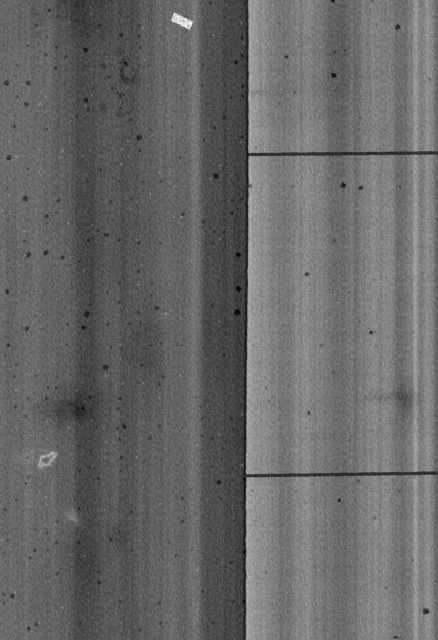
This texture is drawn by a WebGL 1 fragment shader. Its source:

```glsl
precision highp float;
// Weathered grey metal sheets: streaked dark panel, lighter jointed panel, stains and specks.
uniform vec2 u_resolution;

float hash(vec2 p) {
  vec3 h = fract(vec3(p.xyx) * 0.1031);
  h += dot(h, h.yzx + 33.33);
  return fract((h.x + h.y) * h.z);
}

float cornerSlope(vec2 cell, vec2 offset) {
  float angle = 6.2832 * hash(cell);
  return dot(vec2(cos(angle), sin(angle)), offset);
}

// Gradient noise, roughly -0.7 to 0.7
float noise(vec2 p) {
  vec2 i = floor(p), f = fract(p);
  vec2 s = f * f * f * (f * (f * 6.0 - 15.0) + 10.0);
  vec2 e = vec2(1.0, 0.0);
  return mix(
    mix(cornerSlope(i, f), cornerSlope(i + e, f - e), s.x),
    mix(cornerSlope(i + e.yx, f - e.yx), cornerSlope(i + 1.0, f - 1.0), s.x), s.y);
}

float fbm(vec2 p) {
  float sum = 0.0, amp = 1.0;
  for (int i = 0; i < 4; i++) {
    sum += amp * noise(p);
    p = p * 2.03 + 17.1;
    amp *= 0.55;
  }
  return sum;
}

float band(float x, float center, float width) {
  float d = (x - center) / width;
  return exp(-d * d);
}

float stain(vec2 uv, vec2 center, vec2 radius) {
  vec2 d = (uv - center) / radius;
  return exp(-dot(d, d));
}

// Irregular spots, one candidate per jittered cell
float specks(vec2 p, float scale, float density, float size) {
  vec2 cell = floor(p * scale);
  vec2 jitter = 0.3 + 0.4 * vec2(hash(cell + 3.7), hash(cell + 9.2));
  float radius = size * (0.4 + 0.6 * hash(cell + 5.1));
  float d = length(fract(p * scale) - jitter) + 0.06 * noise(p * 220.0);
  float soft = 0.7 * scale / u_resolution.y + 0.02;
  return step(hash(cell + 1.3), density) * (1.0 - smoothstep(radius - soft, radius + soft, d));
}

float darkPanel(vec2 uv, vec2 p) {
  float x = uv.x, y = uv.y;
  float v = mix(0.405, 0.35, smoothstep(0.08, 0.2, x));
  v -= 0.05 * band(x, 0.195, 0.035) + 0.035 * band(x, 0.295, 0.025);
  v += 0.05 * band(x, 0.4, 0.055) + 0.07 * band(x, 0.447, 0.012);
  v -= 0.055 * smoothstep(0.45, 0.475, x) + 0.05 * smoothstep(0.5, 0.565, x);
  v += 0.05 * noise(vec2(x * 42.0, y * 1.3)) + 0.035 * noise(vec2(x * 110.0, y * 2.5));
  v += 0.022 * fbm(p * vec2(14.0, 7.0));

  // Soft dark stains with broken edges
  vec2 w = uv + 0.018 * vec2(fbm(p * 25.0), fbm(p * 25.0 + 40.0));
  float mottled = 0.8 + 0.5 * fbm(p * 38.0);
  float shade = 0.11 * stain(w, vec2(0.18, 1.0), vec2(0.1, 0.055));
  shade += 0.13 * stain(w, vec2(0.16, 0.362), vec2(0.058, 0.026));
  shade += 0.075 * stain(w, vec2(0.335, 0.455), vec2(0.045, 0.065));
  shade += 0.06 * stain(w, vec2(0.19, 0.12), vec2(0.045, 0.045));
  shade += 0.045 * stain(uv, vec2(0.2, 0.6), vec2(0.035, 0.2));
  v -= shade * mottled;
  float patches = smoothstep(0.12, 0.35, fbm(p * 44.0 + 8.0));
  v -= 0.13 * patches * stain(uv, vec2(0.262, 0.868), vec2(0.045, 0.055));

  // Pale corrosion marks and a faint ring
  v += 0.2 * stain(w, vec2(0.166, 0.187), vec2(0.016, 0.012)) * mottled;
  v += 0.06 * stain(w, vec2(0.06, 0.285), vec2(0.035, 0.014));
  float ring = length((w - vec2(0.112, 0.282)) * vec2(0.8, 1.0));
  v += 0.25 * band(ring, 0.009, 0.0035);
  v -= 0.05 * stain(w, vec2(0.267, 0.16), vec2(0.019, 0.012));

  // Specks gather toward the outer edge
  v -= 0.19 * specks(p, 34.0, mix(0.22, 0.07, smoothstep(0.0, 0.25, x)), 0.15);
  v -= 0.12 * specks(p + 0.37, 62.0, 0.12, 0.18);
  v += 0.14 * specks(p + 0.71, 85.0, 0.06, 0.16);
  return v;
}

float lightPanel(vec2 uv, vec2 p) {
  float x = uv.x, y = uv.y;
  float v = 0.495 + 0.09 * (1.0 - smoothstep(0.57, 0.635, x));
  v -= 0.055 * band(x, 0.645, 0.02) + 0.085 * band(x, 0.775, 0.04);
  v += 0.03 * band(x, 0.7, 0.025) + 0.035 * band(x, 0.855, 0.025);
  v -= 0.05 * band(x, 0.92, 0.022) + 0.09 * smoothstep(0.985, 1.0, x);
  v += 0.1 * band(x, 0.949, 0.007) + 0.07 * band(x, 0.977, 0.007);
  v -= 0.045 * stain(uv, vec2(0.78, 0.9), vec2(0.12, 0.13));
  v += 0.06 * noise(vec2(x * 55.0 + 20.0, y * 0.8)) + 0.04 * noise(vec2(x * 130.0, y * 1.2));
  v += 0.02 * noise(vec2(x * 5.0, y * 45.0)) + 0.015 * fbm(p * 12.0);
  vec2 w = uv + 0.01 * fbm(p * 22.0);
  v -= 0.12 * stain(w, vec2(0.93, 0.377), vec2(0.026, 0.024));
  v -= 0.07 * stain(w, vec2(0.88, 0.381), vec2(0.045, 0.009));
  v -= 0.06 * stain(w, vec2(0.59, 0.857), vec2(0.03, 0.004));
  v -= 0.3 * specks(p + 0.19, 23.0, 0.07, 0.12) + 0.12 * specks(p + 0.53, 48.0, 0.05, 0.14);

  // Two slightly rising joints
  float rise = (x - 0.565) * 0.01;
  float joint = min(abs(y - 0.7585 - 0.6 * rise), abs(y - 0.2565 - rise));
  joint += 0.0006 * noise(p * 90.0);
  v = mix(v, 0.15, 0.9 * (1.0 - smoothstep(0.0013, 0.0038, joint)));
  return v;
}

void main() {
  vec2 uv = gl_FragCoord.xy / u_resolution;
  vec2 p = uv * vec2(0.684, 1.0);
  float seam = mix(0.5615, 0.567, smoothstep(0.2, 0.75, uv.y));
  seam += 0.0016 * fbm(vec2(uv.y * 55.0, 3.0));
  float side = uv.x - seam;
  float soft = 0.8 / u_resolution.x;
  float v = mix(darkPanel(uv, p), lightPanel(uv, p), smoothstep(-soft, soft, side));

  // Shadowed seam with a catching edge
  v -= 0.13 * band(side, -0.003, 0.003);
  v += 0.05 * band(side, 0.004, 0.003);

  // Brushed grain
  vec2 slanted = vec2(p.x + 0.3 * p.y, p.y);
  v += 0.085 * noise(slanted * vec2(310.0, 170.0)) + 0.06 * noise(p * 390.0);

  // Tilted white chip
  vec2 c = p - vec2(0.284, 0.967);
  c = vec2(0.9 * c.x - 0.436 * c.y, 0.436 * c.x + 0.9 * c.y);
  vec2 edge = abs(c) - vec2(0.0165, 0.0068) + 0.0015 * noise(p * 180.0);
  float chip = 1.0 - smoothstep(-0.001, 0.001, max(edge.x, edge.y));
  v = mix(v, 0.87 + 0.3 * noise(p * 260.0), chip);
  gl_FragColor = vec4(vec3(clamp(v, 0.0, 1.0)), 1.0);
}
```
